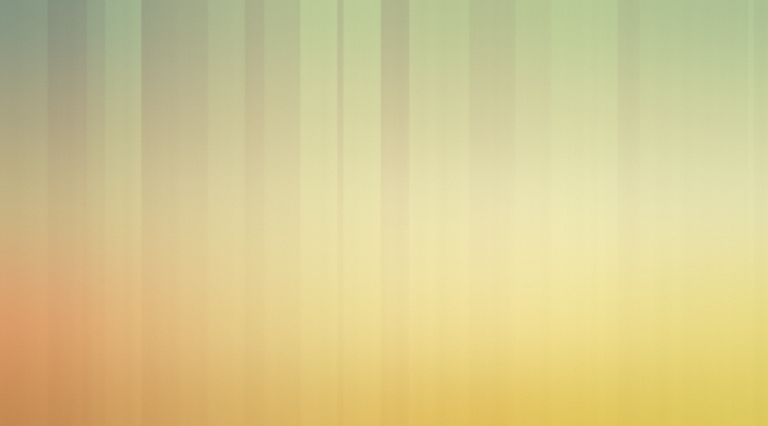
Reproduce this background procedurally as a Shadertoy shader.

```glsl
// Warm haze: a smooth sunset-like wash from amber through cream to sage green,
// crossed by soft vertical strips. Four vertical colour ramps are splined
// across the canvas, then tinted by strips, gradient-noise streaks and grain.

const int STOPS = 5;            // colours per ramp, bottom to top
const int STRIPS = 14;
const float EDGE = 0.0016;      // strip edge softness, in canvas widths
const vec3 STRIP_TINT = vec3(-0.040, -0.075, -0.038);
const float STREAK_AMOUNT = 0.012;
const float GRAIN_AMOUNT = 0.012;

const vec3 RAMP_LEFT[STOPS] = vec3[STOPS](
    vec3(.770, .535, .320), vec3(.858, .615, .415), vec3(.785, .698, .510),
    vec3(.655, .635, .510), vec3(.515, .582, .510));
const vec3 RAMP_MID_LEFT[STOPS] = vec3[STOPS](
    vec3(.855, .706, .400), vec3(.902, .812, .550), vec3(.886, .845, .635),
    vec3(.802, .790, .606), vec3(.700, .748, .574));
const vec3 RAMP_MID_RIGHT[STOPS] = vec3[STOPS](
    vec3(.886, .762, .362), vec3(.941, .875, .588), vec3(.926, .898, .694),
    vec3(.828, .826, .630), vec3(.720, .776, .580));
const vec3 RAMP_RIGHT[STOPS] = vec3[STOPS](
    vec3(.863, .784, .362), vec3(.906, .851, .518), vec3(.894, .878, .670),
    vec3(.796, .820, .624), vec3(.675, .753, .573));

// Strip: left edge, right edge, strength (negative is lighter)
const vec3 STRIP[STRIPS] = vec3[STRIPS](
    vec3(.062, .113, .50), vec3(.137, .184, -.45), vec3(.184, .271, .60),
    vec3(.271, .319, .25), vec3(.319, .344, .75), vec3(.344, .391, .35),
    vec3(.391, .439, -.35), vec3(.439, .447, .50), vec3(.447, .496, -.30),
    vec3(.496, .533, .80), vec3(.611, .671, .40), vec3(.718, .804, -.25),
    vec3(.804, .833, .30), vec3(.974, .981, -.30));

// Catmull-Rom spline through b and c
vec3 spline(vec3 a, vec3 b, vec3 c, vec3 d, float t) {
    return b + 0.5 * t * (c - a + t * (2.0 * a - 5.0 * b + 4.0 * c - d
             + t * (3.0 * (b - c) + d - a)));
}

vec3 sampleRamp(vec3 ramp[STOPS], float y) {
    float s = clamp(y, 0.0, 0.9999) * float(STOPS - 1);
    int i = int(s);
    return spline(ramp[max(i - 1, 0)], ramp[i], ramp[i + 1],
                  ramp[min(i + 2, STOPS - 1)], fract(s));
}

vec3 wash(vec2 uv) {
    vec3 a = sampleRamp(RAMP_LEFT, uv.y);
    vec3 b = sampleRamp(RAMP_MID_LEFT, uv.y);
    vec3 c = sampleRamp(RAMP_MID_RIGHT, uv.y);
    vec3 d = sampleRamp(RAMP_RIGHT, uv.y);
    float s = uv.x * 3.0;
    if (s < 1.0) return spline(a, a, b, c, s);
    if (s < 2.0) return spline(a, b, c, d, s - 1.0);
    return spline(b, c, d, d, s - 2.0);
}

vec2 hashGradient(vec2 p) {
    vec3 q = fract(p.xyx * vec3(.1031, .1030, .0973));
    q += dot(q, q.yzx + 33.33);
    return fract((q.xx + q.yz) * q.zy) * 2.0 - 1.0;
}

float gradientNoise(vec2 p) {
    vec2 i = floor(p), f = fract(p);
    vec2 u = f * f * f * (f * (f * 6.0 - 15.0) + 10.0);
    vec2 e = vec2(0.0, 1.0);
    float low = mix(dot(hashGradient(i), f),
                    dot(hashGradient(i + e.yx), f - e.yx), u.x);
    float high = mix(dot(hashGradient(i + e), f - e),
                     dot(hashGradient(i + e.yy), f - e.yy), u.x);
    return mix(low, high, u.y);
}

// Summed strip strength with softened edges
float strips(float x) {
    float total = 0.0;
    for (int i = 0; i < STRIPS; i++) {
        vec3 s = STRIP[i];
        total += s.z * (smoothstep(s.x - EDGE, s.x + EDGE, x)
                      - smoothstep(s.y - EDGE, s.y + EDGE, x));
    }
    return total;
}

void mainImage(out vec4 fragColor, in vec2 fragCoord) {
    vec2 uv = fragCoord / iResolution.xy;
    vec3 color = wash(uv);

    // Strips are strongest at the top and faint through the cream glow
    float fade = mix(0.22, 1.0, smoothstep(0.3, 1.0, uv.y));
    color += STRIP_TINT * strips(uv.x) * fade;

    // Thin vertical streaks and fine grain
    color += STREAK_AMOUNT * gradientNoise(vec2(uv.x * 70.0, 3.5 + uv.y * 0.4));
    float aspect = iResolution.x / iResolution.y;
    color += GRAIN_AMOUNT * gradientNoise(uv * vec2(aspect, 1.0) * 170.0);

    fragColor = vec4(clamp(color, 0.0, 1.0), 1.0);
}
```
